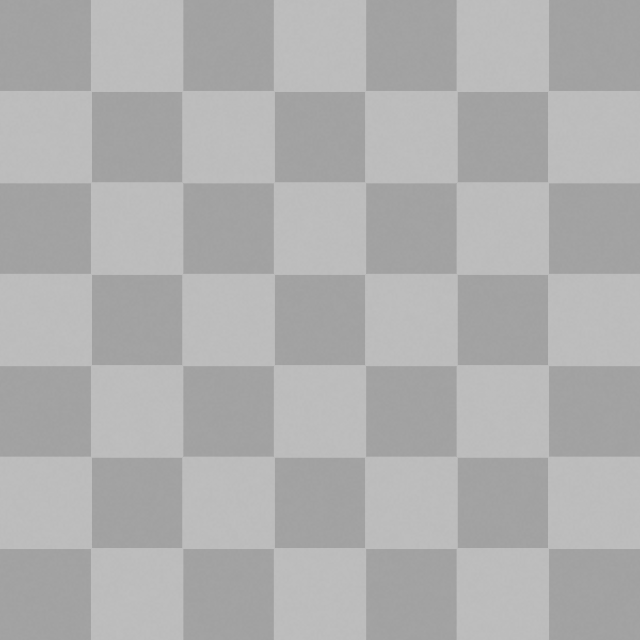
A WebGL 2 fragment shader for this pattern:

```glsl
#version 300 es
precision highp float;
// Draws a seven by seven grey checkerboard with faint paper grain.

uniform vec2 u_resolution;
out vec4 fragColor;

const float SQUARES = 7.0;
const float DARK_INSET = 0.006; // in squares
const vec3 LIGHT_GREY = vec3(0.738);
const vec3 DARK_GREY = vec3(0.635);

// Sineless hash, 0 to 1
float hash(vec2 p) {
    vec3 q = fract(p.xyx * 0.1031);
    q += dot(q, q.yzx + 33.33);
    return fract((q.x + q.y) * q.z);
}

// Smooth value noise, 0 to 1
float valueNoise(vec2 p) {
    vec2 cell = floor(p);
    vec2 f = fract(p);
    vec2 blend = f * f * (3.0 - 2.0 * f);
    float low = mix(hash(cell), hash(cell + vec2(1.0, 0.0)), blend.x);
    float high = mix(hash(cell + vec2(0.0, 1.0)), hash(cell + 1.0), blend.x);
    return mix(low, high, blend.y);
}

// Distance to the nearest inner grid line: positive in dark squares, negative in light ones
float checkerDistance(vec2 p, float count) {
    vec2 line = clamp(floor(p + 0.5), 1.0, count - 1.0);
    vec2 gap = abs(p - line);
    vec2 cell = floor(p);
    float parity = mod(cell.x + cell.y, 2.0);
    return min(gap.x, gap.y) * (parity < 0.5 ? 1.0 : -1.0);
}

// Fine and broad grain, centred on zero
float paperGrain(vec2 uv) {
    float fine = valueNoise(uv * 300.0) - 0.5;
    float broad = valueNoise(uv * 60.0 + 17.0) - 0.5;
    return fine * 0.010 + broad * 0.004;
}

void main() {
    float side = min(u_resolution.x, u_resolution.y);
    vec2 uv = gl_FragCoord.xy / u_resolution;

    // Squares with smooth edges
    float halfPixel = 0.5 * SQUARES / side;
    float edge = checkerDistance(uv * SQUARES, SQUARES) - DARK_INSET;
    float dark = smoothstep(-halfPixel, halfPixel, edge);
    vec3 color = mix(LIGHT_GREY, DARK_GREY, dark);

    // Surface texture
    color += paperGrain(uv);
    fragColor = vec4(color, 1.0);
}
```
